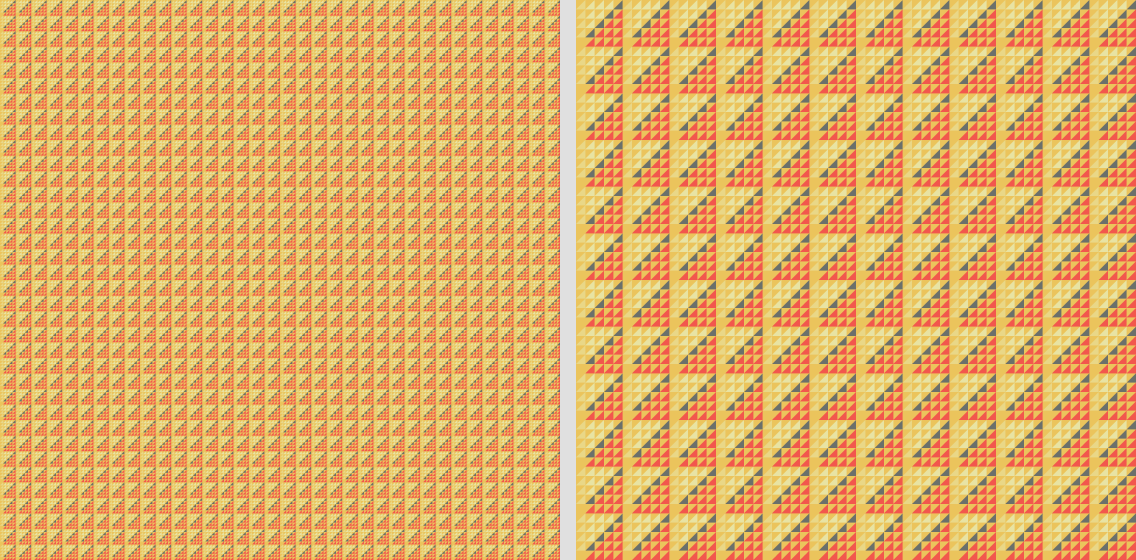
Left: the whole. Right: its middle third, enlarged.
Write a WebGL 2 fragment shader that draws this pattern.

```glsl
#version 300 es
precision highp float;
// Patchwork of stepped triangles: red and slate patches below a diagonal, pale ones above, on gold.

#define REPEATS 36.0       // blocks across and down
#define PATCHES 5.0        // patches per block side
#define SAMPLES 5          // smoothing samples per pixel side
#define EDGE_STRENGTH 0.6  // pale tint in the left column of a block
#define GOLD vec3(0.92, 0.77, 0.36)
#define PALE vec3(0.91, 0.89, 0.64)
#define RED vec3(0.95, 0.34, 0.30)
#define SLATE vec3(0.42, 0.44, 0.42)

uniform vec2 u_resolution;
out vec4 fragColor;

// Colour of the triangle in one patch; column and row count from the lower left.
vec3 patchColor(vec2 patchId) {
    if (patchId.x > patchId.y) return RED;
    if (patchId.x < patchId.y) {
        return mix(GOLD, PALE, patchId.x < 0.5 ? EDGE_STRENGTH : 1.0);
    }
    return patchId.x < 0.5 ? GOLD : SLATE;
}

// Each patch has its lower right half filled, over the gold ground.
vec3 quilt(vec2 uv) {
    vec2 grid = fract(uv * REPEATS) * PATCHES;
    vec2 local = fract(grid);
    return local.x > local.y ? patchColor(floor(grid)) : GOLD;
}

void main() {
    // Average a grid of samples over the pixel for smooth edges.
    vec3 sum = vec3(0.0);
    for (int j = 0; j < SAMPLES; j++) {
        for (int i = 0; i < SAMPLES; i++) {
            vec2 offset = (vec2(i, j) + 0.5) / float(SAMPLES) - 0.5;
            sum += quilt((gl_FragCoord.xy + offset) / u_resolution);
        }
    }
    fragColor = vec4(sum / float(SAMPLES * SAMPLES), 1.0);
}
```
